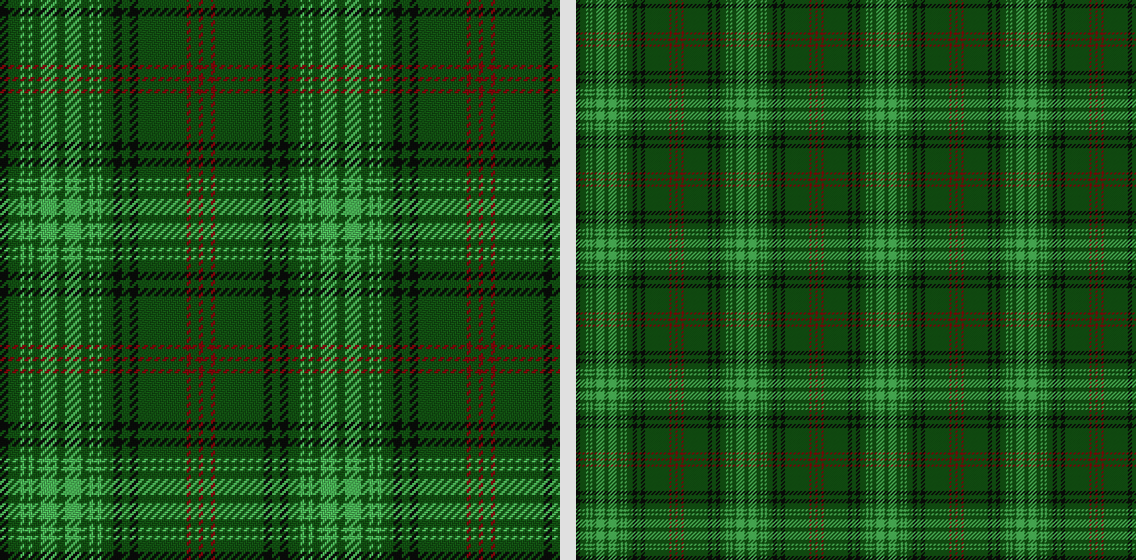
Left, the tile; right, the same tile 2 across and 2 down.
Write a Shadertoy shader that draws this pattern.

```glsl
const float REPEATS = 2.0;         // setts across and down
const float SETT = 138.0;          // threads in one sett
const float PIVOT = 30.0;          // thread about which the sett mirrors
const float TWILL = 4.0;           // over two, under two
const int SAMPLES = 4;             // antialiasing grid per axis
const float ROUNDNESS = 0.68;      // darkening toward the sides of a thread
const float DIP = 0.45;            // darkening where a thread dives under
const vec3 GREEN = vec3(0.085, 0.400, 0.085);
const vec3 LIGHT = vec3(0.370, 0.900, 0.430);
const vec3 BLACK = vec3(0.045, 0.055, 0.045);
const vec3 RED   = vec3(0.640, 0.030, 0.045);

// 1 inside the interval from a to b
float band(float d, float a, float b) {
    return step(a, d) * step(d, b);
}

// Dye of one thread, from its distance to the mirror line of the sett
vec3 threadColor(float index) {
    float d = abs(mod(index + 0.5 - PIVOT + 0.5 * SETT, SETT) - 0.5 * SETT);
    float light = band(d, 2.0, 10.0) + band(d, 14.0, 16.0) + band(d, 18.0, 20.0);
    float black = band(d, 26.0, 30.0) + band(d, 34.0, 38.0);
    float red = band(d, 62.0, 64.0) + band(d, 68.0, 69.0);
    vec3 color = mix(GREEN, LIGHT, light);
    color = mix(color, BLACK, black);
    return mix(color, RED, red);
}

// Rounded float of yarn; both coordinates run from 0 to 1
float yarnShade(float across, float along) {
    float u = 2.0 * across - 1.0;
    float v = 2.0 * along - 1.0;
    float v2 = v * v;
    return (1.0 - ROUNDNESS * u * u) * (1.0 - DIP * v2 * v2);
}

// Two-over-two twill rising to the right
vec3 weave(vec2 uv) {
    vec2 p = uv * REPEATS * SETT;
    vec2 cell = floor(p);
    vec2 f = p - cell;
    float phase = mod(cell.x - cell.y, TWILL);
    if (phase < 1.5) {
        // Warp on top
        return threadColor(cell.x) * yarnShade(f.x, 0.5 * (1.0 - phase + f.y));
    }
    // Weft on top
    return threadColor(cell.y) * yarnShade(f.y, 0.5 * (phase - 2.0 + f.x));
}

void mainImage(out vec4 fragColor, in vec2 fragCoord) {
    // Average a grid of samples over the pixel
    vec3 sum = vec3(0.0);
    for (int y = 0; y < SAMPLES; y++) {
        for (int x = 0; x < SAMPLES; x++) {
            vec2 offset = (vec2(x, y) + 0.5) / float(SAMPLES) - 0.5;
            sum += weave((fragCoord + offset) / iResolution.xy);
        }
    }
    fragColor = vec4(sum / float(SAMPLES * SAMPLES), 1.0);
}
```
